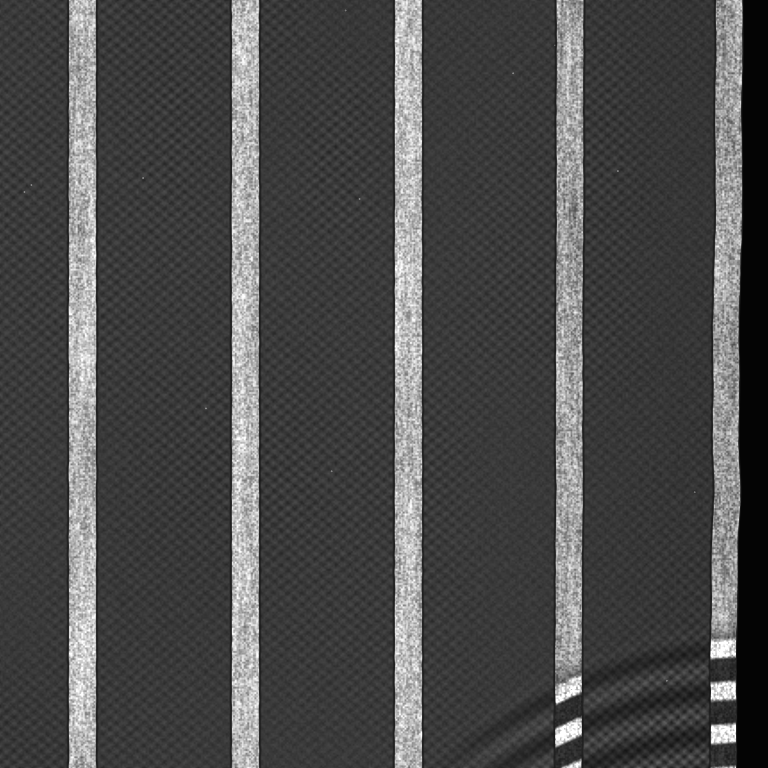
Reproduce this texture procedurally as a Shadertoy shader.

```glsl
const float STRIPE_PITCH = 0.2122;
const float FIRST_CENTER = 0.1074;
const float HALF_WIDTH = 0.0176;
const float CLOTH_EDGE = 0.9752;
const float WARP_START = 0.53;
const float SQUEEZE = 0.057;       // narrowing of the pitch toward the right
const float LEAN = 0.052;          // tilt of the right-hand stripes
const vec2 WEAVE_COUNT = vec2(56.0, 68.0);
const float WEAVE_DEPTH = 0.038;
const float GRAIN_COUNT = 430.0;
const float FOLD_PITCH = 0.0555;
const float FOLD_CREST = 0.157;
const vec3 GROUND = vec3(0.222);
const vec3 STRIPE = vec3(0.725);
const vec3 SEAM = vec3(0.09);
const vec3 BACKDROP = vec3(0.016);
const float TAU = 6.2831853;

float hash(vec2 p) {
    vec3 q = fract(vec3(p.xyx) * 0.1031);
    q += dot(q, q.yzx + 33.33);
    return fract((q.x + q.y) * q.z);
}

float noise(vec2 p) {
    vec2 cell = floor(p);
    vec2 f = fract(p);
    f = f * f * (3.0 - 2.0 * f);
    float low = mix(hash(cell), hash(cell + vec2(1, 0)), f.x);
    float high = mix(hash(cell + vec2(0, 1)), hash(cell + vec2(1, 1)), f.x);
    return mix(low, high, f.y);
}

// Noise centred on zero
float vary(vec2 p) {
    return noise(p) - 0.5;
}

// Horizontal cloth coordinate: squeezed, leaning and wavy on the right
float clothCoordinate(vec2 uv) {
    float d = max(uv.x - WARP_START, 0.0);
    float wave = 0.025 * vary(vec2(3.7, uv.y * 14.0));
    return uv.x + d * d * (SQUEEZE - LEAN * (uv.y - 0.5) + wave);
}

// Staggered light and dark bumps, with slowly changing contrast
float weave(vec2 p) {
    vec2 wave = cos(TAU * p * WEAVE_COUNT);
    float bump = wave.x * wave.y;
    float contrast = 0.8 + 0.9 * vary(p * vec2(9.0, 5.0) + 20.0);
    return contrast * (bump + 0.35 * bump * abs(bump));
}

void mainImage(out vec4 fragColor, in vec2 fragCoord) {
    vec2 uv = fragCoord / iResolution.xy;
    float soft = 0.75 / iResolution.x;
    float cloth = clothCoordinate(uv);

    // Repeat and signed distance to the nearest stripe edge
    float repeatId = floor((cloth - FIRST_CENTER) / STRIPE_PITCH + 0.5);
    float across = cloth - FIRST_CENTER - repeatId * STRIPE_PITCH;
    float edgeDist = abs(across) - HALF_WIDTH
        + 0.0008 * vary(vec2(repeatId * 7.0, uv.y * 90.0));
    float stripeMask = 1.0 - smoothstep(-soft, soft, edgeDist);

    // Curved folds in the lower right corner
    float bend = uv.x - 0.98;
    float rise = uv.y + 0.945 * bend * bend;
    float fold = cos(TAU * (rise - FOLD_CREST) / FOLD_PITCH);
    float foldMask = (1.0 - smoothstep(0.145, 0.2, rise))
        * smoothstep(0.5, 0.72, uv.x);

    // Dark woven ground
    float grain = vary(uv * GRAIN_COUNT);
    float bumps = weave(vec2(cloth, uv.y)) * (1.0 + 0.5 * foldMask);
    float ground = 1.0 + 0.06 * vary(uv * vec2(4.0, 3.0))
        - 0.08 * smoothstep(0.65, 0.95, uv.x);
    vec3 color = GROUND * ground + WEAVE_DEPTH * bumps + 0.045 * grain;
    color *= 1.0 - foldMask * (0.05 + 0.28 * fold);

    // Sparse pale specks
    vec2 speckCell = floor(uv * 110.0);
    vec2 speckPos = fract(uv * 110.0) - 0.5;
    float speck = step(0.9985, hash(speckCell + 71.0));
    color += 0.28 * speck * (1.0 - smoothstep(0.06, 0.2, length(speckPos)));

    // Pale stripes: fine grain, lengthwise threads and mottling
    vec2 along = vec2(across * 260.0 + repeatId * 31.0, uv.y * 12.0);
    float threads = vary(along) + 0.7 * vary(along * vec2(2.1, 5.0) + 9.0);
    float mottle = vary(vec2(repeatId * 5.3 + across * 40.0, uv.y * 11.0));
    float fine = grain + 0.6 * vary(uv * vec2(310.0, 240.0) + 50.0);
    float fade = 0.085 * smoothstep(2.0, 3.0, repeatId);
    vec3 stripe = STRIPE - fade + 0.34 * fine + 0.15 * threads + 0.12 * mottle;
    float sheen = smoothstep(-0.15, 0.6, fold);
    vec3 foldedStripe = stripe * mix(0.28, 1.5, sheen);
    stripe = mix(stripe, foldedStripe, foldMask * smoothstep(0.6, 0.72, uv.x));

    // Dark seams beside the stripes, then the cut edge of the cloth
    float seam = 1.0 - smoothstep(0.0006, 0.0032, abs(edgeDist - 0.0008));
    color = mix(color, SEAM, 0.75 * seam);
    color = mix(color, stripe, stripeMask);
    float outside = smoothstep(-soft, soft, cloth - CLOTH_EDGE);
    color = mix(color, BACKDROP, outside);

    fragColor = vec4(clamp(color, 0.0, 1.0), 1.0);
}
```
